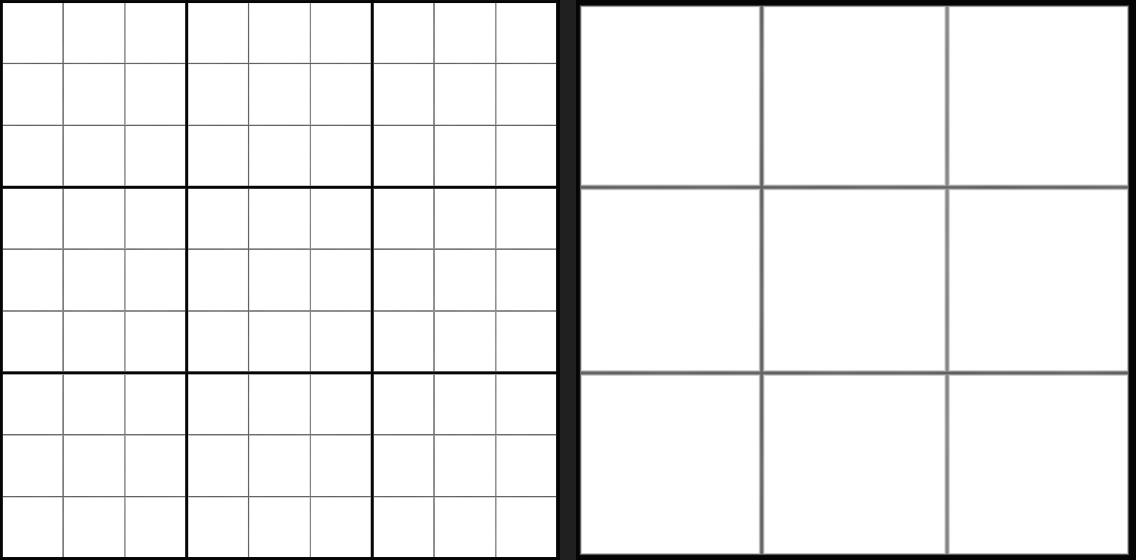
Left, the full canvas; right, a detail of the centre.
Write a Shadertoy shader that draws this pattern.

```glsl
#define CELLS 9.0
#define BLOCK 3.0
#define GRID_MIN vec2(0.0023, 0.0026)
#define GRID_MAX vec2(0.9958, 0.9972)
#define THIN_HALF 0.0012
#define THICK_HALF 0.0027
#define SOFTNESS 0.0010
#define THIN_INK 0.61
#define THICK_INK 0.98
#define FADE 0.13
#define WEAR 0.03
#define PAPER vec3(1.0)

// Ink of the nearest ruled line across one axis; along runs down its length
float ruledLine(float across, float along, float first, float last, float fade, float blur) {
    float pitch = (last - first) / CELLS;
    float index = clamp(round((across - first) / pitch), 0.0, CELLS);
    float dist = abs(across - first - index * pitch);
    bool isBlockEdge = mod(index, BLOCK) < 0.5;

    // Every third line prints lighter, with faint unevenness along it
    float lighter = fade * max(0.0, cos((index - 5.0) * 2.1));
    float wear = sin(along * 37.0 + index * 2.3) * sin(along * 91.0 + index);
    float thinInk = (THIN_INK - lighter) * (1.0 + WEAR * wear);

    float halfWidth = isBlockEdge ? THICK_HALF : THIN_HALF;
    float ink = isBlockEdge ? THICK_INK : thinInk;
    return ink * (1.0 - smoothstep(halfWidth - blur, halfWidth + blur, dist));
}

void mainImage(out vec4 fragColor, in vec2 fragCoord) {
    vec2 uv = fragCoord / iResolution.xy;
    vec2 blur = max(vec2(SOFTNESS), 0.5 / iResolution.xy);

    // Upright lines vary in tone, level lines are even
    float upright = ruledLine(uv.x, uv.y, GRID_MIN.x, GRID_MAX.x, FADE, blur.x);
    float level = ruledLine(uv.y, uv.x, GRID_MIN.y, GRID_MAX.y, 0.0, blur.y);

    // The right border bleeds to the canvas edge
    float bleed = THICK_INK * smoothstep(-blur.x, blur.x, uv.x - GRID_MAX.x);

    float ink = max(max(upright, level), bleed);
    fragColor = vec4(PAPER * (1.0 - ink), 1.0);
}
```
